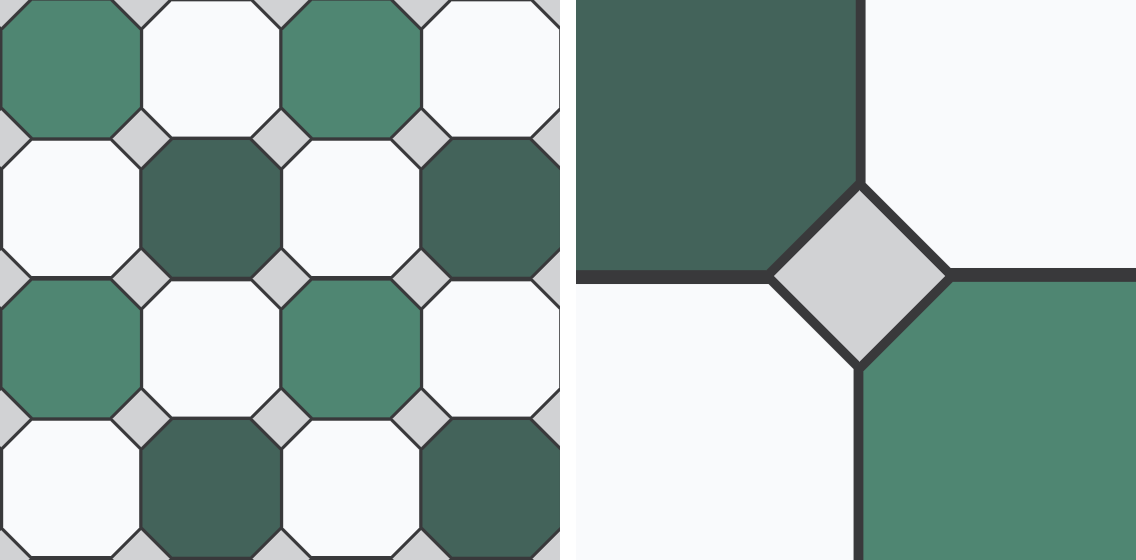
Left, the full canvas; right, a detail of the centre.
Write a WebGL 1 fragment shader that draws this pattern.

```glsl
precision highp float;
// Octagon-and-dot floor: a 4 by 4 checker of white and green octagons, the
// green rows alternating light and dark, with grey diamonds at the corners.
// Dark joints come from distances to cell borders and to the diamond edges.

uniform vec2 u_resolution;

// Lengths are in cells; the cell count must be even to tile.
const float CELLS = 4.0;
const vec2 GRID_OFFSET = vec2(0.0085, 0.0095);
const float DIAMOND_RADIUS = 0.22;     // centre to tip, at mid joint
const float DIAMOND_JOINT = 0.0112;    // joint half widths
const float VERTICAL_JOINT = 0.0117;
const float THIN_ROW_JOINT = 0.0122;
const float THICK_ROW_JOINT = 0.0165;
const float GREEN_GROWTH = 0.0026;     // green tiles push into white ones

const vec3 WHITE = vec3(0.977, 0.981, 0.989);
const vec3 LIGHT_GREEN = vec3(0.310, 0.525, 0.447);
const vec3 DARK_GREEN = vec3(0.263, 0.388, 0.353);
const vec3 GREY = vec3(0.820, 0.822, 0.830);
const vec3 JOINT = vec3(0.224, 0.222, 0.232);

// Antialiased coverage of the region where dist is negative.
float coverage(float dist, float pixel) {
  return clamp(0.5 - dist / pixel, 0.0, 1.0);
}

// Signed distance to the diamond around the nearest cell corner.
float diamondDistance(vec2 p) {
  vec2 toCorner = abs(p - floor(p + 0.5));
  return (toCorner.x + toCorner.y - DIAMOND_RADIUS) * 0.70711;
}

// Signed distance to the straight joints; every second row joint is thick.
float straightJointDistance(vec2 p, float isGreen) {
  float halfSize = 0.5 + GREEN_GROWTH * (2.0 * isGreen - 1.0);
  vec2 border = abs(halfSize - abs(fract(p) - 0.5));
  float oddRow = mod(floor(p.y + 0.5), 2.0);
  float rowJoint = mix(THICK_ROW_JOINT, THIN_ROW_JOINT, oddRow);
  return min(border.x - VERTICAL_JOINT, border.y - rowJoint);
}

void main() {
  vec2 p = gl_FragCoord.xy / u_resolution * CELLS - GRID_OFFSET;
  float pixel = CELLS / min(u_resolution.x, u_resolution.y);

  // Checker of white and green, shaded by row
  vec2 cell = floor(p);
  float isGreen = mod(cell.x + cell.y, 2.0);
  vec3 green = mix(DARK_GREEN, LIGHT_GREEN, mod(cell.y, 2.0));
  vec3 color = mix(WHITE, green, isGreen);

  // Diamond inserts
  float diamond = diamondDistance(p);
  color = mix(color, GREY, coverage(diamond, pixel));

  // Joints: straight ones stop at the diamonds, which are outlined
  float straight = max(straightJointDistance(p, isGreen), -diamond);
  float joint = min(straight, abs(diamond) - DIAMOND_JOINT);
  color = mix(color, JOINT, coverage(joint, pixel));

  gl_FragColor = vec4(color, 1.0);
}
```
